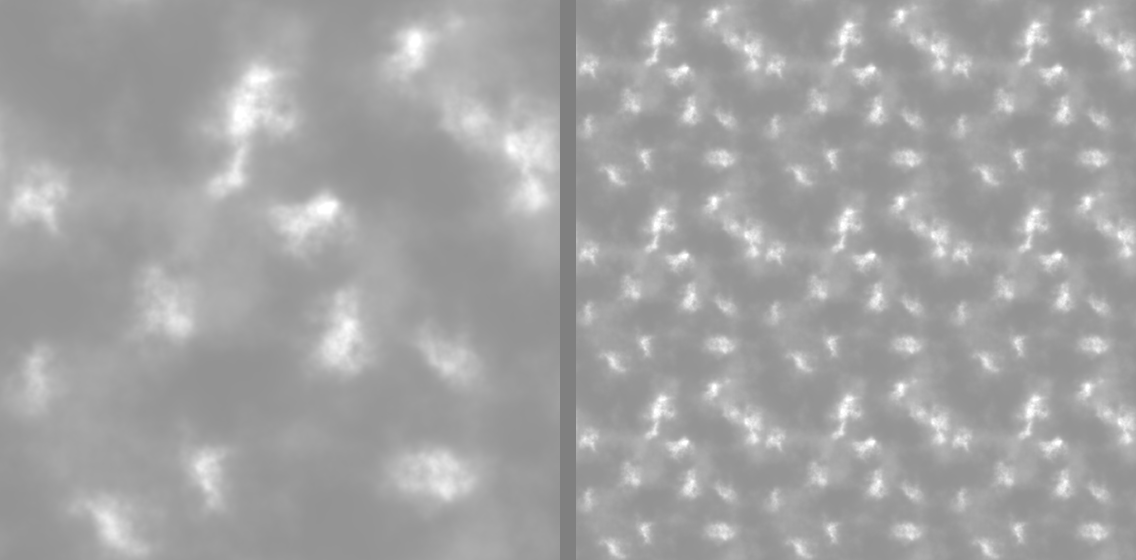
Left: one tile. Right: repeated 3 by 3.
A Shadertoy shader for this texture:

```glsl
// Soft grey mist with scattered bright cloud puffs, tiling on all sides.
// A thresholded gradient-noise veil lies over flat grey; warped, eroded
// Gaussian puffs on a jittered wrapping grid add the bright patches.

const float BASE_GREY      = 0.574;
const float VEIL_GAIN      = 0.105;
const float VEIL_LOW       = -0.30;
const float VEIL_HIGH      = 0.90;
const float VEIL_REPEATS   = 4.0;
const float PUFF_CELLS     = 4.0;
const float PUFF_PRESENCE  = 0.85;
const float PUFF_SIZE_MIN  = 0.038;
const float PUFF_SIZE_MAX  = 0.058;
const float PUFF_GAIN_MIN  = 0.13;
const float PUFF_GAIN_MAX  = 0.35;
const float PUFF_STRETCH   = 1.25;
const float PUFF_ROUGHNESS = 0.85;
const float HALO_GAIN      = 0.18;
const float HALO_SPREAD    = 5.0;
const float WARP_REPEATS   = 8.0;
const float WARP_AMOUNT    = 0.055;
const float DETAIL_REPEATS = 18.0;

// Integer hash of a cell and a seed, three values in 0..1
vec3 hash3(vec2 cell, uint seed) {
    uvec3 v = uvec3(uvec2(cell), seed) * 1664525u + 1013904223u;
    v.x += v.y * v.z;
    v.y += v.z * v.x;
    v.z += v.x * v.y;
    v ^= v >> 16u;
    v.x += v.y * v.z;
    v.y += v.z * v.x;
    v.z += v.x * v.y;
    return vec3(v >> 16u) / 65535.0;
}

vec2 randomDirection(vec2 cell, uint seed) {
    return normalize(hash3(cell, seed).xy * 2.0 - 0.9999);
}

float cornerSlope(vec2 cell, vec2 local, vec2 corner, float period, uint seed) {
    return dot(randomDirection(mod(cell + corner, period), seed), local - corner);
}

// Gradient noise that wraps after a whole number of cells
float wrapNoise(vec2 uv, float period, uint seed) {
    vec2 p = uv * period;
    vec2 cell = floor(p);
    vec2 f = p - cell;
    vec2 w = f * f * f * (f * (f * 6.0 - 15.0) + 10.0);
    float a = cornerSlope(cell, f, vec2(0, 0), period, seed);
    float b = cornerSlope(cell, f, vec2(1, 0), period, seed);
    float c = cornerSlope(cell, f, vec2(0, 1), period, seed);
    float d = cornerSlope(cell, f, vec2(1, 1), period, seed);
    return mix(mix(a, b, w.x), mix(c, d, w.x), w.y);
}

float fbm(vec2 uv, float period, int octaves, uint seed) {
    float sum = 0.0;
    float gain = 1.0;
    for (int i = 0; i < octaves; i++) {
        sum += gain * wrapNoise(uv, period, seed + uint(i));
        period *= 2.0;
        gain *= 0.5;
    }
    return sum;
}

// Sum of puffs: x holds the cores, y the wide faint halos
vec2 puffs(vec2 uv) {
    vec2 home = floor(uv * PUFF_CELLS);
    vec2 total = vec2(0.0);
    for (int y = -1; y <= 1; y++) {
        for (int x = -1; x <= 1; x++) {
            vec2 cell = home + vec2(x, y);
            vec2 id = mod(cell, PUFF_CELLS);
            vec3 place = hash3(id, 71u);
            vec3 look = hash3(id, 72u);
            vec2 axis = randomDirection(id, 73u);

            vec2 center = (cell + mix(vec2(0.12), vec2(0.88), place.xy)) / PUFF_CELLS;
            vec2 offset = uv - center;
            vec2 local = vec2(dot(offset, axis) / PUFF_STRETCH,
                              dot(offset, vec2(-axis.y, axis.x)) * PUFF_STRETCH);
            local /= mix(PUFF_SIZE_MIN, PUFF_SIZE_MAX, look.x);

            float gain = mix(PUFF_GAIN_MIN, PUFF_GAIN_MAX, look.y)
                       * step(place.z, PUFF_PRESENCE);
            float d2 = dot(local, local);
            total += gain * vec2(exp(-d2), HALO_GAIN * exp(-d2 / HALO_SPREAD));
        }
    }
    return total;
}

void mainImage(out vec4 fragColor, in vec2 fragCoord) {
    vec2 uv = fragCoord / iResolution.xy;

    // Veil of thin mist, fading to flat grey in the hollows
    float mist = fbm(uv, VEIL_REPEATS, 6, 11u);
    float veil = VEIL_GAIN * smoothstep(VEIL_LOW, VEIL_HIGH, mist);

    // Puffs with ragged outlines and billowing insides
    vec2 warp = vec2(fbm(uv, WARP_REPEATS, 4, 31u), fbm(uv, WARP_REPEATS, 4, 41u));
    vec2 puff = puffs(fract(uv + WARP_AMOUNT * warp));
    float billow = max(0.0, 0.95 + PUFF_ROUGHNESS * fbm(uv, DETAIL_REPEATS, 4, 51u));

    float grey = BASE_GREY + veil + puff.x * billow + puff.y;
    fragColor = vec4(vec3(min(grey, 1.0)), 1.0);
}
```
